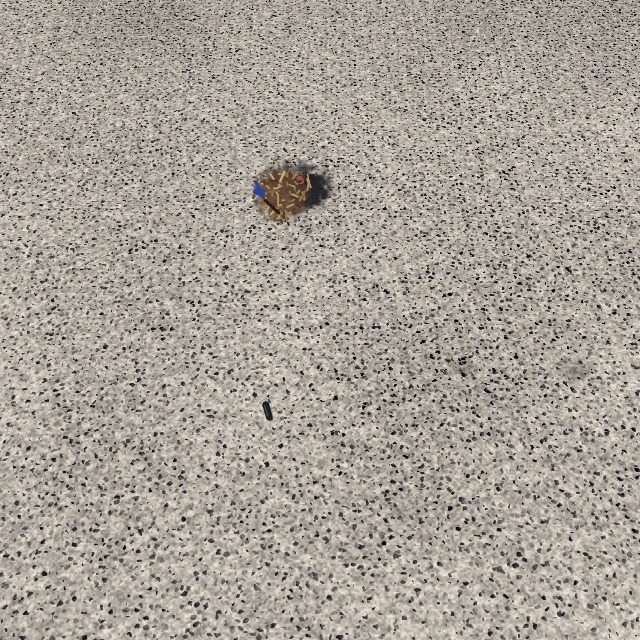
A WebGL 1 fragment shader for this texture:

```glsl
precision highp float;
// Sunlit worn asphalt seen at a slant, with a small heap of dry twigs and litter.
// Pitted dark chips come from a jittered grid on a receding ground plane, over
// layered grain noise; the heap is a loop of short random strokes with a shadow.
uniform vec2 u_resolution;

const vec3 TAR = vec3(0.22, 0.205, 0.195);
const vec3 DUST = vec3(0.80, 0.77, 0.72);
const vec3 SHADOW = vec3(0.12, 0.12, 0.13);
const vec3 STRAW = vec3(0.80, 0.66, 0.47);
const vec3 BARK = vec3(0.27, 0.19, 0.13);

float hash(vec2 p) {
  return fract(sin(dot(p, vec2(127.1, 311.7))) * 43758.5453);
}

vec2 hash2(vec2 p) {
  return vec2(hash(p), hash(p + 57.3));
}

float noise(vec2 p) {
  vec2 i = floor(p), f = fract(p);
  f = f * f * (3.0 - 2.0 * f);
  return mix(mix(hash(i), hash(i + vec2(1.0, 0.0)), f.x),
             mix(hash(i + vec2(0.0, 1.0)), hash(i + 1.0), f.x), f.y);
}

float fbm(vec2 p) {
  float sum = 0.0, amp = 0.5;
  for (int i = 0; i < 4; i++) {
    sum += amp * noise(p);
    p = p * 2.03 + 17.1;
    amp *= 0.5;
  }
  return sum;
}

vec2 rotate(vec2 p, float a) {
  float c = cos(a), s = sin(a);
  return vec2(c * p.x + s * p.y, c * p.y - s * p.x);
}

// Soft elliptical coverage, 1 at the centre.
float spot(vec2 p, vec2 center, vec2 radius, float soft) {
  return 1.0 - smoothstep(1.0 - soft, 1.0 + soft, length((p - center) / radius));
}

// Thin tapered stroke through the origin.
float stroke(vec2 p, float angle, float len, float width, float px) {
  vec2 q = rotate(p, angle);
  float d = length(vec2(max(abs(q.x) - len, 0.0), q.y)) - width;
  return 1.0 - smoothstep(-px * 0.5, px * 0.7, d);
}

// Receding plane: cells shrink toward the top.
vec2 toGround(vec2 p) {
  return vec2(p.x - 0.5, p.y) / (1.0 - 0.48 * p.y);
}

// x: darkening by sunken chips, y: sunlit far rims.
vec2 chips(vec2 g, float density) {
  vec2 cell = floor(g), result = vec2(0.0);
  vec2 warp = vec2(noise(g * 2.7), noise(g * 2.7 + 31.0)) - 0.5;
  for (int j = -1; j <= 1; j++) {
    for (int i = -1; i <= 1; i++) {
      vec2 id = cell + vec2(float(i), float(j));
      vec2 q = g - id - 0.1 - 0.8 * hash2(id) + warp * 0.35;
      float radius = mix(0.17, 0.47, hash(id + 9.7));
      float present = step(hash(id + 23.1), density);
      float d = length(rotate(q, 6.28 * hash(id + 4.4)) * vec2(1.0, 1.45)) / radius;
      float depth = mix(0.13, 0.55, pow(hash(id + 71.9), 1.25));
      float inside = 1.0 - smoothstep(0.65, 1.15, d);
      float rim = smoothstep(0.75, 1.1, d) * (1.0 - smoothstep(1.1, 1.6, d));
      float side = clamp(q.x / radius, -1.0, 1.0);
      result.x = max(result.x, present * inside * depth * (1.0 - 0.3 * side));
      result.y = max(result.y, present * rim * max(side, 0.0));
    }
  }
  return result;
}

vec3 asphalt(vec2 p) {
  vec2 g = toGround(p);
  float patches = fbm(p * 5.0 + 3.0) - 0.47;
  float worn = spot(p, vec2(0.82, 0.62), vec2(0.38, 0.33), 0.9);
  vec2 chip = chips(g * 78.0, 0.78 + 0.14 * worn - 0.5 * patches);
  float tone = 0.71 + 0.23 * (noise(g * 130.0) - 0.5) + 0.24 * (noise(g * 290.0) - 0.5);
  tone += 0.13 * patches - 0.03 * worn - 0.05 * smoothstep(0.8, 1.0, p.y);
  tone += 0.05 * chip.y - chip.x * (1.0 + 0.2 * worn);
  tone -= 0.13 * spot(p, vec2(0.725, 0.428), vec2(0.017, 0.014), 0.7);
  tone -= 0.13 * spot(p, vec2(0.90, 0.425), vec2(0.024, 0.019), 0.7);
  vec3 color = mix(TAR, DUST, (tone - 0.21) / 0.56);
  return color + vec3(-0.015, 0.0, 0.022) * smoothstep(0.12, 0.35, chip.x);
}

// Twig heap: dark bed, shadow to the right, strokes and coloured scraps on top.
vec3 heap(vec3 color, vec2 p, vec2 center, float px) {
  vec2 q = p - center;
  if (length(q) > 0.12) return color;
  vec2 rough = q + 0.016 * (vec2(noise(p * 130.0), noise(p * 130.0 + 8.0)) - 0.5);
  color = mix(color, SHADOW, 0.93 * spot(rough, vec2(0.043, 0.008), vec2(0.029, 0.027), 0.3));
  color = mix(color, SHADOW, 0.6 * spot(rough, vec2(0.02, 0.025), vec2(0.045, 0.024), 0.5));
  color = mix(color, BARK * 1.3, 0.85 * spot(rough, vec2(0.0), vec2(0.04, 0.037), 0.25));
  for (int i = 0; i < 110; i++) {
    vec2 id = vec2(float(i), 3.7);
    vec2 at = (hash2(id) - 0.5) * vec2(0.088, 0.082);
    at.x = at.x * mix(0.3, 1.0, smoothstep(-0.042, 0.005, at.y));
    at.y *= 1.0 - 6.0 * abs(at.x);
    float size = hash(id + 5.0);
    float cover = stroke(q - at, 3.14 * hash(id + 11.0), mix(0.002, 0.009, size * size),
                         mix(0.0008, 0.0018, hash(id + 19.0)), px);
    color = mix(color, mix(BARK, STRAW, hash(id + 29.0)) * mix(0.8, 1.15, size), cover);
  }
  color = mix(color, vec3(0.17, 0.27, 0.58), spot(rough, vec2(-0.035, 0.007), vec2(0.006, 0.009), 0.2));
  color = mix(color, vec3(0.68, 0.27, 0.30), spot(rough, vec2(0.033, 0.021), vec2(0.007, 0.004), 0.2));
  color = mix(color, vec3(0.30, 0.55, 0.50), spot(rough, vec2(0.022, 0.012), vec2(0.004, 0.003), 0.2));
  return mix(color, BARK * 0.6, stroke(q - vec2(-0.015, -0.018), -0.75, 0.014, 0.0023, px));
}

// Sparse loose bits, dark or pale, scattered over the whole ground.
vec3 litter(vec3 color, vec2 p, float px) {
  for (int i = 0; i < 14; i++) {
    vec2 id = vec2(float(i), 41.3);
    float cover = stroke(p - hash2(id), 3.14 * hash(id + 2.0), 0.004 * hash(id + 6.0), 0.0017, px);
    color = mix(color, mix(SHADOW, vec3(0.9, 0.88, 0.85), step(0.6, hash(id + 13.0))), cover * 0.85);
  }
  vec2 leaf = p - vec2(0.418, 0.358);
  color = mix(color, SHADOW, stroke(leaf, 1.85, 0.010, 0.0052, px));
  return mix(color, vec3(0.35, 0.38, 0.42), 0.7 * stroke(leaf + vec2(0.002, 0.0), 1.85, 0.008, 0.001, px));
}

void main() {
  float px = 1.0 / min(u_resolution.x, u_resolution.y);
  vec2 p = gl_FragCoord.xy * px;
  vec3 color = litter(asphalt(p), p, px);
  color = heap(color, p, vec2(0.44, 0.695), px);
  gl_FragColor = vec4(clamp(color, 0.0, 1.0), 1.0);
}
```
